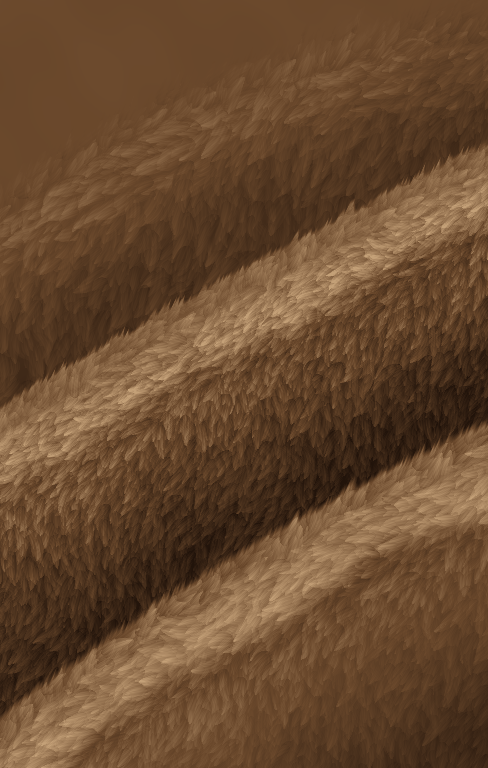
A Shadertoy shader for this texture:

```glsl
// Deep plush fur draped in three diagonal folds: a hazy back slope, a sharp
// middle roll and a softly focused front roll. Each fold is a sloped ridge with
// a lighting profile by depth, covered in cellular tufts that comb over it.

struct Fold { float base, slope, bulge, crest, tuft, fray, blur; };

// base height, slope, bulge, crest depth, tuft size, hair length, edge blur
const Fold BACK   = Fold(0.745, 0.369, 0.042, 0.060, 0.027, 0.030, 0.030);
const Fold MIDDLE = Fold(0.473, 0.541, 0.008, 0.085, 0.018, 0.015, 0.0040);
const Fold FRONT  = Fold(0.069, 0.602, 0.025, 0.092, 0.022, 0.012, 0.0070);

const vec3 SHADOW = vec3(0.130, 0.075, 0.040);
const vec3 FUR    = vec3(0.415, 0.282, 0.170);
const vec3 SHEEN  = vec3(0.770, 0.630, 0.470);

const float WIDTH = 0.637;         // canvas width in units of its height
const float RIM_LIGHT = 0.65;
const float CREST_LIGHT = 0.84;
const float UNDER_LIGHT = 0.64;
const float VALLEY_LIGHT = 0.20;

vec3 hash3(vec2 p) {
    vec3 q = fract(vec3(p.xyx) * vec3(0.1031, 0.1030, 0.0973));
    q += dot(q, q.yxz + 33.33);
    return fract((q.xxy + q.yzz) * q.zyx);
}

// Smooth one-dimensional noise
float hairNoise(float x) {
    float i = floor(x), f = fract(x);
    return mix(hash3(vec2(i, 7.0)).x, hash3(vec2(i + 1.0, 7.0)).x, f * f * (3.0 - 2.0 * f));
}

// Slow irregular waves, about -1 to 1
float waves(vec2 p) {
    return 0.5 * sin(p.x * 19.0 + 2.0 * sin(p.y * 13.0))
         + 0.3 * sin(p.y * 31.0 - p.x * 23.0 + 1.7)
         + 0.2 * sin(p.x * 67.0 + p.y * 41.0);
}

float ridge(Fold f, float x) {
    return f.base + f.slope * x + f.bulge * sin(3.14159 * x / WIDTH);
}

// Direction of the tuft tips: upright at the rim, combed over, then hanging
float combAngle(Fold f, float depth, float jitter) {
    float over = mix(3.65, 4.42, smoothstep(f.crest, f.crest + 0.09, depth));
    return (depth < f.crest * 0.4 ? 1.0 : over) + jitter * 0.85;
}

// Overlapping tapered tufts scattered in cells along the fold
float tufts(Fold f, vec2 p, float size) {
    vec2 cell = floor(vec2(p.x, ridge(f, p.x) - p.y) / size);
    float total = 1.0, tone = -0.5;
    for (int j = -2; j <= 2; j++)
    for (int i = -2; i <= 2; i++) {
        vec2 id = cell + vec2(i, j);
        vec3 r = hash3(id + 211.0 + f.base * 90.0);
        vec2 c = (id + 0.15 + 0.7 * r.xy) * size;
        vec2 d = (p - vec2(c.x, ridge(f, c.x) - c.y)) / size;
        float angle = combAngle(f, c.y, r.z - 0.5 + 0.45 * waves(c));
        vec2 axis = vec2(cos(angle), sin(angle));
        float along = dot(d, axis) / (0.95 + 0.4 * r.x);
        if (abs(along) >= 1.0) continue;
        float across = dot(d, vec2(-axis.y, axis.x)) + (r.y - 0.5) * 0.6 * along * along;
        float halfWidth = 0.44 * sqrt(1.0 - along * along) * (1.0 - 0.45 * along);
        float body = 1.0 - abs(across) / max(halfWidth, 0.02);
        float layer = fract(r.z * 7.31 + r.x * 3.7);
        float weight = smoothstep(0.0, 0.35, body) * exp(7.0 * layer + 0.8 * along);
        float strands = 0.13 * sin(across * 34.0 + along * 3.0 + r.x * 6.3);
        total += weight;
        tone += weight * (0.55 * along + 0.45 * (r.y - 0.5) + 0.5 * (body - 0.5) + strands);
    }
    return tone / total;
}

float furDetail(Fold f, vec2 p) {
    return 0.7 * tufts(f, p, f.tuft) + 0.5 * tufts(f, p + 0.003 * waves(p * 3.0), f.tuft * 0.52);
}

// Opacity of a fold with loose hairs along its rim
float coverage(Fold f, vec2 p, float depth) {
    float x = p.x + 0.45 * depth;
    float hair = 0.25 * hairNoise(x * 60.0) + 0.35 * hairNoise(x * 170.0) + 0.4 * hairNoise(x * 390.0);
    return smoothstep(-f.blur, f.blur, depth + f.fray * (hair * hair * 1.5 - 0.4));
}

// Light from rim to crest, then down the shaded flank
float foldLight(Fold f, vec2 p, float depth, float reach) {
    float crest = f.crest + 0.014 * waves(vec2(p.x, f.base));
    float top = mix(RIM_LIGHT, CREST_LIGHT, smoothstep(0.0, crest, depth));
    float flank = mix(UNDER_LIGHT, VALLEY_LIGHT, smoothstep(crest + 0.02, reach, depth));
    flank -= 0.08 * p.x / WIDTH;
    float crease = 0.06 * exp(-pow((depth - crest - 0.045) / 0.018, 2.0));
    return mix(top, flank, smoothstep(crest - 0.005, crest + 0.045, depth)) - crease + 0.035 * waves(p * 1.3);
}

vec3 furColor(float light) {
    light = clamp(light, 0.0, 1.0);
    return light < 0.5 ? mix(SHADOW, FUR, light * 2.0) : mix(FUR, SHEEN, light * 2.0 - 1.0);
}

void mainImage(out vec4 fragColor, in vec2 fragCoord) {
    vec2 p = fragCoord / iResolution.y;
    float backDepth = ridge(BACK, p.x) - p.y;
    float midDepth = ridge(MIDDLE, p.x) - p.y;
    float frontDepth = ridge(FRONT, p.x) - p.y;
    float midCover = coverage(MIDDLE, p, midDepth);
    float frontCover = coverage(FRONT, p, frontDepth);

    // Hazy back slope, sinking into the valley behind the middle roll
    float light = mix(0.29, 0.50, smoothstep(-0.02, 0.23, -midDepth)) + 0.015 * waves(p);
    if (midCover < 1.0) {
        float focus = coverage(BACK, p, backDepth);
        light += 0.08 * focus * exp(-pow((backDepth - 0.05) / 0.06, 2.0));
        if (focus > 0.0) light += 0.17 * focus * furDetail(BACK, p);
    }

    // Sharp middle roll
    if (midCover > 0.0 && frontCover < 1.0) {
        float contrast = mix(0.20, 0.36, smoothstep(0.02, 0.08, midDepth));
        contrast *= mix(1.0, 0.72, smoothstep(0.15, 0.35, midDepth));
        float roll = foldLight(MIDDLE, p, midDepth, 0.37) + contrast * furDetail(MIDDLE, p);
        light = mix(light, roll, midCover);
    }

    // Front roll, losing focus toward the bottom
    if (frontCover > 0.0) {
        float contrast = mix(0.26, 0.14, smoothstep(0.10, 0.25, frontDepth));
        float roll = foldLight(FRONT, p, frontDepth, 0.55) + contrast * furDetail(FRONT, p);
        light = mix(light, roll, frontCover);
    }
    fragColor = vec4(furColor(light), 1.0);
}
```
